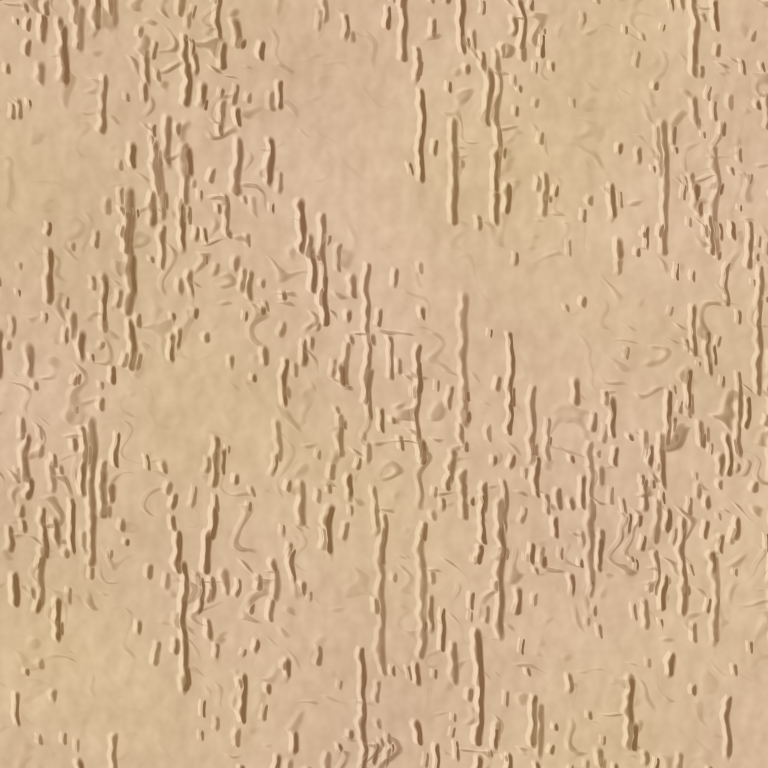
A WebGL 1 fragment shader for this texture:

```glsl
precision highp float;
// Draws beige scratched plaster: upright grooves and pits in a softly lit wall.

uniform vec2 u_resolution;

#define DARK vec3(0.53, 0.40, 0.27)
#define LIGHT vec3(0.90, 0.79, 0.66)
#define BASE_TONE 0.83
#define SHADOW 0.62
#define RELIEF 0.34
#define LIGHT_STEP vec2(0.0065, -0.0025)
#define GROOVE_WIDTH 0.0062
#define GROOVE_AMOUNT 0.62
#define WOBBLE 0.0045
#define MOTTLE 0.10

vec2 hash2(vec2 p) {
  vec3 q = fract(vec3(p.xyx) * vec3(0.1031, 0.1030, 0.0973));
  q += dot(q, q.yzx + 33.33);
  return fract((q.xx + q.yz) * q.zy);
}

float cornerSlope(vec2 cell, vec2 offset) {
  float angle = 6.2832 * hash2(cell + 71.0).x;
  return dot(vec2(cos(angle), sin(angle)), offset);
}

float gradientNoise(vec2 p) {
  vec2 i = floor(p), f = fract(p);
  vec2 u = f * f * f * (f * (f * 6.0 - 15.0) + 10.0);
  vec2 e = vec2(1.0, 0.0);
  float low = mix(cornerSlope(i, f), cornerSlope(i + e, f - e), u.x);
  float high = mix(cornerSlope(i + e.yx, f - e.yx), cornerSlope(i + 1.0, f - 1.0), u.x);
  return 1.4 * mix(low, high, u.y);
}

// Where the wall is worked more: patchy, fuller toward the foot
float density(vec2 p) {
  float patches = gradientNoise(p * vec2(4.6, 3.4) + 5.3);
  return clamp(0.56 + 0.75 * patches - 0.25 * p.y, 0.08, 1.0);
}

// One scattered layer of upright strokes; reach is the half length range in cells
float grooves(vec2 p, vec2 cell, vec2 reach, float width, float seed) {
  vec2 home = floor(p / cell);
  float depth = 0.0;
  for (int y = -1; y <= 1; y++) {
    for (int x = -1; x <= 1; x++) {
      vec2 id = home + vec2(float(x), float(y));
      vec2 place = hash2(id + seed);
      vec2 kind = hash2(id + seed + 37.0);
      vec2 center = (id + place) * cell;
      float present = step(kind.x, GROOVE_AMOUNT * density(center));
      float halfLength = cell.y * mix(reach.x, reach.y, kind.y * kind.y);
      vec2 q = p - center;
      q.y -= clamp(q.y, -halfLength, halfLength);
      float w = width * mix(0.7, 1.15, fract(kind.y * 7.3 + place.x));
      float cut = 1.0 - smoothstep(0.25 * w, w, length(q * vec2(1.0, 0.55)));
      depth = max(depth, present * cut * mix(0.55, 1.0, place.y));
    }
  }
  return depth;
}

// Depth below the wall face
float carving(vec2 p) {
  float bend = gradientNoise(p * vec2(17.0, 23.0));
  float ragged = gradientNoise(p * vec2(70.0, 62.0) + 13.0);
  vec2 q = p + WOBBLE * vec2(bend + 0.45 * ragged, ragged);
  float width = GROOVE_WIDTH * mix(1.12, 0.82, p.x) * (1.0 + 0.5 * ragged);
  float depth = grooves(q, vec2(0.057, 0.105), vec2(0.2, 0.95), width, 11.0);
  depth = max(depth, grooves(q, vec2(0.036, 0.047), vec2(0.15, 0.7), width * 0.9, 143.0));
  depth = max(depth, 0.85 * grooves(q, vec2(0.025, 0.027), vec2(0.05, 0.3), width * 0.7, 317.0));
  // Torn pits between the strokes, slanting where the wall is rough
  vec2 torn = vec2(p.x + 0.35 * p.y, p.y) * vec2(48.0, 31.0);
  float pits = smoothstep(0.30, 0.68, gradientNoise(torn + 2.0 * bend));
  depth = max(depth, 0.65 * pits * density(p));
  return depth + 0.10 * gradientNoise(p * vec2(54.0, 38.0) + 29.0);
}

void main() {
  vec2 p = gl_FragCoord.xy / min(u_resolution.x, u_resolution.y);

  // Light catches one wall of each groove and leaves the other dim
  float depth = carving(p);
  float rise = carving(p + LIGHT_STEP) - depth;
  float tone = BASE_TONE - SHADOW * depth + RELIEF * rise;

  // Broad stains and fine grain
  float stain = gradientNoise(p * 5.0 + 41.0);
  float grain = gradientNoise(p * vec2(115.0, 95.0));
  tone += MOTTLE * (0.6 * stain + 0.45 * gradientNoise(p * 19.0) + 0.4 * grain);
  tone += 0.03 * (p.x - 0.5);

  vec3 color = mix(DARK, LIGHT, clamp(tone, 0.0, 1.1));
  float tint = gradientNoise(p * 3.2 + 19.0);
  color += tint * vec3(0.004, -0.006, 0.018);
  gl_FragColor = vec4(color, 1.0);
}
```
